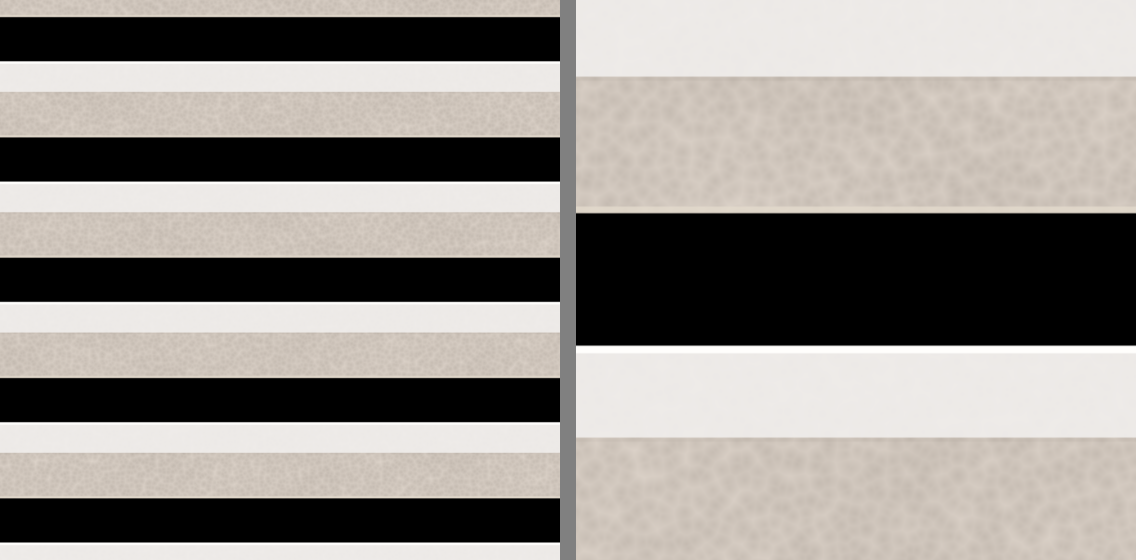
Left: the whole. Right: its middle third, enlarged.
Write a WebGL 2 fragment shader that draws this pattern.

```glsl
#version 300 es
precision highp float;
// Horizontal stripes in a repeating order of black, off-white and mottled taupe.
// Each stripe is a wrapped distance band; thin highlights line the black edges,
// and cellular noise with layered sines gives the pale stripes a paper grain.

uniform vec2 u_resolution;
out vec4 fragColor;

// Layout in canvas heights, measured downward from the top of a black stripe
const float PERIOD = 0.21484;
const float FIRST_BLACK = 0.0306;
const float BLACK_WIDTH = 0.0788;
const float WHITE_WIDTH = 0.0547;
const float WHITE_END = BLACK_WIDTH + WHITE_WIDTH;

const vec3 BLACK = vec3(0.0);
const vec3 OFF_WHITE = vec3(0.930, 0.918, 0.908);
const vec3 TAUPE = vec3(0.812, 0.774, 0.736);
const vec3 BRIGHT_EDGE = vec3(1.0, 0.998, 0.99);
const vec3 CREAM_EDGE = vec3(0.89, 0.855, 0.80);

vec2 hash2(vec2 p) {
    vec3 q = fract(p.xyx * vec3(0.1031, 0.1030, 0.0973));
    q += dot(q, q.yzx + 33.33);
    return fract((q.xx + q.yz) * q.zy);
}

// Distance to the nearest scattered point, centred near zero
float cellular(vec2 p) {
    vec2 cell = floor(p);
    float nearest = 4.0;
    for (int j = -1; j <= 1; j++) {
        for (int i = -1; i <= 1; i++) {
            vec2 id = cell + vec2(i, j);
            vec2 offset = id + hash2(id) - p;
            nearest = min(nearest, dot(offset, offset));
        }
    }
    return sqrt(nearest) - 0.48;
}

// Broad, irregular tonal drift between -1 and 1
float drift(vec2 p) {
    float a = sin(p.x * 23.0 + 2.0 * sin(p.y * 31.0));
    float b = sin(p.y * 47.0 - p.x * 13.0 + sin(p.x * 41.0));
    return 0.5 * (a + b);
}

float grain(vec2 p) {
    float fine = cellular(p * 125.0);
    float coarse = cellular(p * 62.0 + 17.0);
    return 0.055 * fine + 0.035 * coarse + 0.008 * drift(p);
}

// Smooth coverage of a band that wraps around the period
float band(float y, float start, float width, float soft) {
    float fromCentre = y - start - 0.5 * width;
    float wrapped = abs(mod(fromCentre + 0.5 * PERIOD, PERIOD) - 0.5 * PERIOD);
    return 1.0 - smoothstep(-soft, soft, wrapped - 0.5 * width);
}

void main() {
    vec2 p = gl_FragCoord.xy / u_resolution.y;
    float y = 1.0 - p.y - FIRST_BLACK;
    float soft = 0.75 / u_resolution.y + 0.0003;
    float texture_tone = grain(p);

    // Taupe ground with a faint dark seam and a cream lower edge
    vec3 color = TAUPE + texture_tone;
    color -= 0.025 * band(y, WHITE_END, 0.0025, soft);
    color = mix(color, CREAM_EDGE, 0.8 * band(y, -0.0040, 0.0040, soft));

    // Off-white stripe with a bright upper edge
    vec3 white = OFF_WHITE + 0.12 * texture_tone;
    white = mix(white, BRIGHT_EDGE, band(y, BLACK_WIDTH - 0.002, 0.0065, soft));
    color = mix(color, white, band(y, BLACK_WIDTH - 0.002, WHITE_WIDTH + 0.002, soft));

    // Black stripe covers the inner edges of both neighbours
    color = mix(color, BLACK, band(y, 0.0, BLACK_WIDTH, soft));
    fragColor = vec4(clamp(color, 0.0, 1.0), 1.0);
}
```
